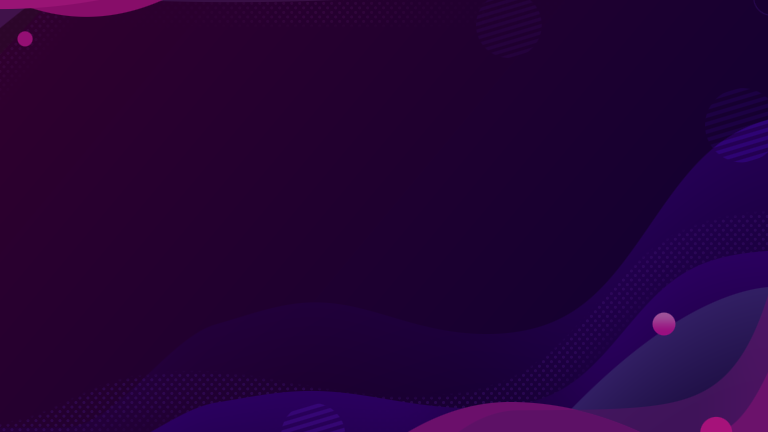
Give the GLSL for this background, as a WebGL 2 fragment shader.

```glsl
#version 300 es
precision highp float;
// Dark violet backdrop with layered waves swelling toward the lower right corner.
// Each wave is a height formula (bell plus S-slope) filled with a fading tint;
// dot screens, striped discs and small glowing balls decorate the layers.
uniform vec2 u_resolution;
out vec4 fragColor;

// Antialiased coverage: 1 where d is positive
float cover(float d) {
    return clamp(d / max(fwidth(d), 1e-5) + 0.5, 0.0, 1.0);
}

float bell(float x, float center, float width) {
    float t = (x - center) / width;
    return exp(-t * t);
}

// Wave height; both vectors hold (height, center, width)
float ridge(float x, vec3 hill, vec3 slope) {
    return hill.x * bell(x, hill.y, hill.z)
         + slope.x / (1.0 + exp((slope.y - x) / slope.z));
}

float disc(vec2 p, vec2 center, float radius) {
    return cover(radius - length(p - center));
}

// Staggered dot screen
float dots(vec2 p) {
    vec2 cell = vec2(0.0185, 0.0105);
    float row = floor(p.y / cell.y);
    float x = p.x / cell.x + 0.5 * mod(row, 2.0);
    vec2 q = (vec2(fract(x), fract(p.y / cell.y)) - 0.5) * cell;
    return 1.0 - smoothstep(0.0022, 0.0048, length(q));
}

// Disc filled with slanted stripes
float stripedDisc(vec2 p, vec2 center, float radius, float spacing) {
    float s = (p.y - center.y - 0.3 * (p.x - center.x)) / spacing;
    float stripe = cover(0.25 - abs(fract(s) - 0.5));
    return disc(p, center, radius) * stripe;
}

void main() {
    vec2 p = gl_FragCoord.xy / u_resolution.y;
    p.x *= (16.0 / 9.0) * u_resolution.y / u_resolution.x;
    float x = p.x, y = p.y, top = 1.0 - p.y;

    // Diagonal base gradient
    float t = dot(vec2(x, top), vec2(0.6, 0.5));
    vec3 color = mix(vec3(0.19, 0.0, 0.18), vec3(0.078, 0.0, 0.19), min(t / 1.25, 1.0));

    // Faint striped disc and ring near the top
    color = mix(color, vec3(0.18, 0.02, 0.32), 0.38 * stripedDisc(p, vec2(1.178, 0.942), 0.076, 0.016));
    float ring = cover(0.0015 - abs(length(p - vec2(1.785, 1.005)) - 0.04));
    color = mix(color, vec3(0.2, 0.05, 0.4), 0.45 * ring);

    // Far wave
    float toRight = smoothstep(1.0, 1.7, x);
    float far = 0.21 - 0.2 * (1.0 - smoothstep(0.15, 0.5, x))
              + ridge(x, vec3(0.09, 0.73, 0.253), vec3(0.54, 1.505, 0.093)) - y;
    float farFade = clamp(1.0 - far / mix(0.22, 0.55, toRight), 0.0, 1.0);
    float farMask = cover(far);
    color = mix(color, vec3(0.145, 0.0, 0.335), farMask * farFade * mix(0.28, 1.0, toRight));

    // Striped disc straddling the far wave
    float stripes = stripedDisc(p, vec2(1.718, 0.71), 0.086, 0.0185);
    color = mix(color, vec3(0.2, 0.02, 0.52), stripes * mix(0.22, 0.65, farMask));

    // Dotted band
    float band = 0.075 - 0.06 * (1.0 - smoothstep(0.0, 0.3, x))
               + ridge(x, vec3(0.07, 0.45, 0.32), vec3(0.45, 1.38, 0.1)) - y;
    float bandMask = smoothstep(0.0, 0.015, band) * (1.0 - smoothstep(0.06, 0.16, band));
    color = mix(color, vec3(0.23, 0.06, 0.42), dots(p) * bandMask * 0.45);

    // Near wave
    float near = 0.045 - 0.1 * (1.0 - smoothstep(0.2, 0.5, x))
               + ridge(x, vec3(0.05, 0.72, 0.25), vec3(0.38, 1.445, 0.08)) - y;
    float nearFade = clamp(1.0 - near / 0.4, 0.0, 1.0) * (1.0 - 0.65 * bell(x, 1.2, 0.17));
    vec3 nearBase = mix(color, vec3(0.09, 0.0, 0.2), 0.8);
    color = mix(color, mix(nearBase, vec3(0.165, 0.0, 0.37), nearFade), cover(near));
    color = mix(color, vec3(0.26, 0.05, 0.56), 0.5 * stripedDisc(p, vec2(0.725, -0.007), 0.074, 0.0185));

    // Slate hill
    float slate = 0.336 - 1.03 * pow(max(1.79 - x, 0.0), 1.7) - y;
    vec3 slateColor = mix(vec3(0.195, 0.12, 0.39), vec3(0.12, 0.06, 0.27), clamp(slate / 0.22, 0.0, 1.0));
    color = mix(color, slateColor, cover(slate));

    // Magenta mound, translucent plum wave, and corner swell
    float mound = 0.0695 - (x < 1.18 ? 1.25 : 0.75) * pow(abs(x - 1.18), 2.0) - y;
    color = mix(color, vec3(0.42, 0.06, 0.42), cover(mound));
    float plum = 0.05 + 0.267 * exp((x - 1.778) / 0.083) - 2.6 * pow(max(1.2 - x, 0.0), 2.0) - y;
    vec3 plumColor = mix(vec3(0.28, 0.08, 0.37), vec3(0.33, 0.08, 0.4), smoothstep(1.6, 1.778, x));
    color = mix(color, plumColor, cover(plum) * mix(0.8, 0.4, cover(mound)));
    float swell = 0.139 * pow(max(x - 1.655, 0.0) / 0.123, 1.9) - y;
    color = mix(color, vec3(0.42, 0.07, 0.42), cover(swell));

    // Dot screens along the top edge
    float topDots = bell(x, 0.74, 0.25) * (1.0 - smoothstep(0.045, 0.07, top));
    float cornerDots = 1.0 - smoothstep(0.12, 0.24, x + top * 0.9);
    color = mix(color, vec3(0.28, 0.06, 0.33), dots(p) * 0.35 * max(topDots, cornerDots));

    // Top left corner: shadow, plum wedge, thin sliver, pink blobs
    color = mix(color, vec3(0.17, 0.03, 0.16), 0.8 * cover(0.127 - 1.08 * x - top));
    color = mix(color, vec3(0.25, 0.07, 0.29), cover(0.065 - 0.8 * x - top));
    color = mix(color, vec3(0.22, 0.06, 0.27), cover(0.005 - 0.3 * pow(x - 0.54, 2.0) * 0.3 - top));
    color = mix(color, vec3(0.53, 0.05, 0.41), cover(0.039 - 1.25 * pow(x - 0.2, 2.0) - top));
    color = mix(color, vec3(0.6, 0.08, 0.46), cover(0.021 - 0.4 * x * x - top));

    // Glowing balls
    color = mix(color, vec3(0.58, 0.06, 0.45), disc(p, vec2(0.058, 0.91), 0.0175));
    vec3 ball = mix(vec3(0.6, 0.06, 0.5), vec3(0.62, 0.32, 0.6), smoothstep(0.23, 0.275, y));
    color = mix(color, ball, disc(p, vec2(1.537, 0.25), 0.0265));
    color = mix(color, vec3(0.65, 0.07, 0.48), disc(p, vec2(1.658, -0.002), 0.037));

    fragColor = vec4(color, 1.0);
}
```
